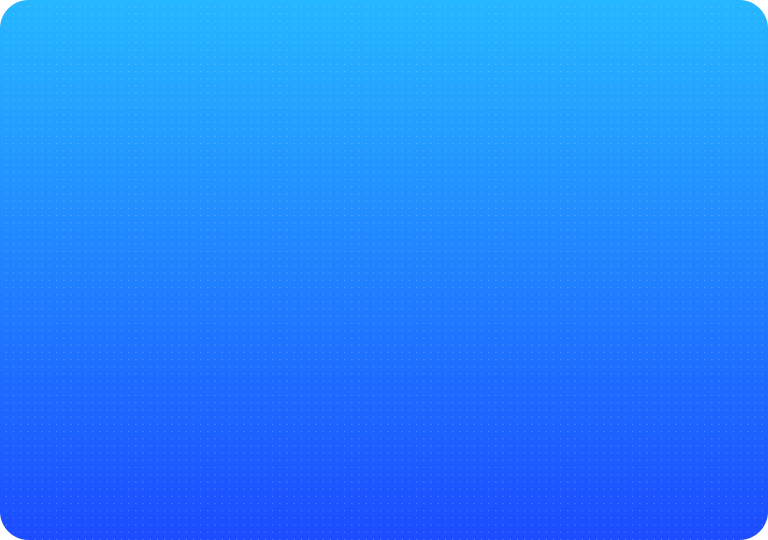
Reproduce this background procedurally as a WebGL 1 fragment shader.

```glsl
precision highp float;
// A rounded card with a vertical blue gradient and a fine grid of faint dots.
// Lengths are in canvas heights; the card is a rounded-box distance function
// and the dots are one disc repeated with fract.

uniform vec2 u_resolution;

const vec3 TOP_CYAN = vec3(0.147, 0.717, 1.0);
const vec3 MIDDLE_AZURE = vec3(0.127, 0.510, 1.0);
const vec3 BOTTOM_BLUE = vec3(0.108, 0.297, 1.0);
const vec3 PAPER = vec3(1.0);

const float CORNER_RADIUS = 0.053;
const float DOT_SPACING = 1.0 / 75.0;
const float DOT_RADIUS = 0.0011;
const float DOT_OPACITY = 0.22;
const vec2 DOT_PHASE = vec2(0.875, 0.07);

// Antialiased coverage of a shape from its signed distance.
float coverage(float distance, float pixel) {
  return clamp(0.5 - distance / pixel, 0.0, 1.0);
}

float roundedBox(vec2 p, vec2 halfSize, float radius) {
  vec2 q = abs(p) - halfSize + radius;
  return length(max(q, 0.0)) + min(max(q.x, q.y), 0.0) - radius;
}

// Distance to the nearest disc of a square grid.
float dotGrid(vec2 p, float spacing, vec2 phase, float radius) {
  vec2 cell = fract(p / spacing - phase + 0.5) - 0.5;
  return length(cell) * spacing - radius;
}

vec3 verticalGradient(float height) {
  vec3 lower = mix(BOTTOM_BLUE, MIDDLE_AZURE, clamp(height * 2.0, 0.0, 1.0));
  return mix(lower, TOP_CYAN, clamp(height * 2.0 - 1.0, 0.0, 1.0));
}

void main() {
  float pixel = 1.0 / u_resolution.y;
  vec2 p = gl_FragCoord.xy * pixel;
  vec2 halfSize = 0.5 * u_resolution * pixel;

  // Gradient and dots
  vec3 color = verticalGradient(p.y);
  float dots = coverage(dotGrid(p, DOT_SPACING, DOT_PHASE, DOT_RADIUS), pixel);
  color = mix(color, vec3(1.0), dots * DOT_OPACITY);

  // Rounded card outline
  float card = coverage(roundedBox(p - halfSize, halfSize, CORNER_RADIUS), pixel);
  gl_FragColor = vec4(mix(PAPER, color, card), 1.0);
}
```
